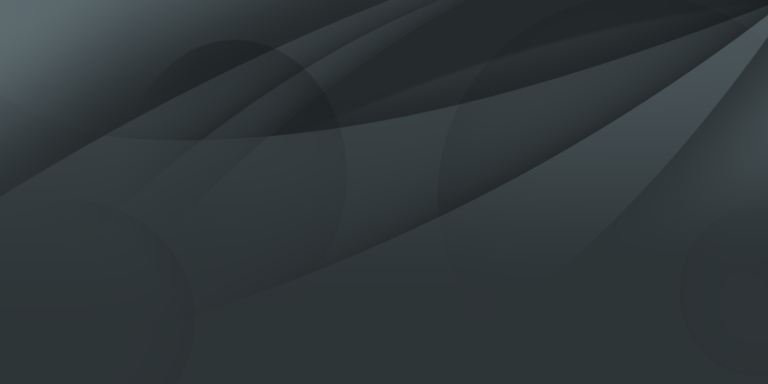
Write a Shadertoy shader that draws this background.

```glsl
// Dark slate backdrop of curved overlapping sheets, soft shadows and faint discs.

// Canvas units: height is 1, width is 2, origin at the lower left.
const vec3 SLATE_TINT = vec3(0.87, 1.0, 1.045);
const float BASE_SHADE = 0.207;
const float SHEET_SHADE = 0.265;
const float DEEP_SHADE = 0.168;
const float CORNER_GLOW = 0.22;
const float BLADE_GLOW = 0.14;
const float RIGHT_GLOW = 0.11;
const float FOLD_SHADOW = 0.32;
const float BLADE_SHADOW = 0.32;
const float OVAL_SHADOW = 0.18;
const float DISC_SHADOW = 0.08;

// Each curve: a start point and the cubic coefficients leaving it.
const vec2 RIDGE_START = vec2(0.0, 0.487);
const vec3 RIDGE_BEND = vec3(0.62, -0.113, 0.0);
const vec2 FOLD_START = vec2(0.56, 0.661);
const vec3 FOLD_BEND = vec3(0.75, -0.294, 0.0);
const vec2 CREASE_START = vec2(0.703, 0.648);
const vec3 CREASE_BEND = vec3(0.859, -0.327, 0.0);
const vec2 WING_START = vec2(0.86, 0.682);
const vec3 WING_BEND = vec3(0.433, -0.143, 0.0);
const vec2 SWOOSH_START = vec2(0.469, 0.635);
const vec3 SWOOSH_BEND = vec3(0.0, 0.2, -0.0327);
const vec2 BLADE_START = vec2(0.508, 0.18);
const vec3 BLADE_BEND = vec3(0.33, 0.1, 0.02);
const vec2 TAIL_START = vec2(1.458, 0.297);
const vec3 TAIL_BEND = vec3(0.85, 0.5, 0.0);

// Approximate signed distance to a cubic curve, positive above it.
float curveDistance(vec2 p, vec2 start, vec3 bend) {
    float u = p.x - start.x;
    float height = start.y + u * (bend.x + u * (bend.y + u * bend.z));
    float slope = bend.x + u * (2.0 * bend.y + 3.0 * u * bend.z);
    return (p.y - height) / sqrt(1.0 + slope * slope);
}

// Approximate signed distance to an ellipse, negative inside.
float ellipseDistance(vec2 p, vec2 center, vec2 radii) {
    return (length((p - center) / radii) - 1.0) * min(radii.x, radii.y);
}

// Smooth coverage of the positive side of an edge.
float cover(float d) {
    float softness = 1.0 / iResolution.y;
    return smoothstep(-softness, softness, d);
}

// Darkening that falls off above an edge.
float shadow(float d, float reach, float strength) {
    return 1.0 - strength * exp(-max(d, 0.0) / reach);
}

// Darkening inside a disc, strongest at its rim.
float rimShade(float d, float reach, float strength) {
    return 1.0 - strength * cover(-d) * exp(min(d, 0.0) / reach);
}

void mainImage(out vec4 fragColor, in vec2 fragCoord) {
    vec2 p = fragCoord / iResolution.y;
    p.x *= 2.0 * iResolution.y / iResolution.x;

    // Distances to all curves; the swoosh lifts at its left end
    float ridge = curveDistance(p, RIDGE_START, RIDGE_BEND);
    float fold = curveDistance(p, FOLD_START, FOLD_BEND);
    float crease = curveDistance(p, CREASE_START, CREASE_BEND);
    float wing = curveDistance(p, WING_START, WING_BEND);
    float lift = 0.7 * pow(max(SWOOSH_START.x - p.x, 0.0), 3.0);
    float swoosh = curveDistance(p - vec2(0.0, lift), SWOOSH_START, SWOOSH_BEND);
    float blade = curveDistance(p, BLADE_START, BLADE_BEND);
    float tail = curveDistance(p, TAIL_START, TAIL_BEND);

    // Glowing upper left corner, dark along the ridge
    float lowLeft = 0.03 * (1.0 - smoothstep(0.0, 0.4, p.x));
    float corner = DEEP_SHADE + lowLeft + CORNER_GLOW * smoothstep(-0.02, 0.38, ridge);
    corner *= 1.0 - 0.03 * cover(-swoosh);

    // Folded sheets below the ridge
    float sheet = mix(BASE_SHADE, SHEET_SHADE, smoothstep(0.1, 0.9, p.y));
    float depth = FOLD_SHADOW * smoothstep(0.35, 0.75, p.y);
    float folded = sheet * mix(1.0, shadow(fold, 0.05, depth), cover(fold));
    folded *= mix(1.0, shadow(crease, 0.05, depth), cover(crease) * cover(-fold));

    // Deep hollow with a wing catching light below it
    float wingShade = mix(0.18, 0.212, smoothstep(0.0, 0.1, swoosh));
    float wingEdge = smoothstep(-0.012, 0.004, -wing);
    float hollow = mix(DEEP_SHADE, wingShade, wingEdge);
    float upper = mix(folded, hollow, cover(-crease));
    upper *= shadow(swoosh, 0.05, 0.08);

    // Broad sheet under the swoosh lets the folds show through
    float lower = mix(sheet, folded, 0.4);
    float shade = mix(upper, lower, cover(-swoosh));
    shade = mix(corner, shade, cover(-ridge));

    // Blade sheet and its shadow, then the area right of the tail
    float bladeDepth = BLADE_SHADOW * smoothstep(0.3, 1.5, p.x);
    shade *= shadow(blade, 0.065, bladeDepth);
    float bladeShade = BASE_SHADE + BLADE_GLOW * smoothstep(0.2, 1.0, p.y);
    float rightGlow = smoothstep(-0.05, 0.2, -tail) * smoothstep(0.3, 0.75, p.y);
    float rightShade = BASE_SHADE + RIGHT_GLOW * rightGlow;
    bladeShade = mix(bladeShade, rightShade, cover(-tail));
    shade = mix(shade, bladeShade, cover(-blade));

    // Tall oval, fading out toward its left and bottom
    float oval = ellipseDistance(p, vec2(0.612, 0.544), vec2(0.292, 0.352));
    float ovalDepth = mix(0.06, OVAL_SHADOW, smoothstep(0.55, 0.85, p.y));
    ovalDepth *= smoothstep(0.15, 0.45, p.y) * smoothstep(0.28, 0.55, p.x);
    shade *= rimShade(oval, 0.3, ovalDepth);

    // Large disc on the right and two faint ones near the bottom corners
    float largeDisc = ellipseDistance(p, vec2(1.661, 0.492), vec2(0.521, 0.521));
    float largeDepth = mix(0.03, DISC_SHADOW, cover(blade)) * smoothstep(0.1, 0.4, p.y);
    shade *= rimShade(largeDisc, 0.14, largeDepth);
    float leftDisc = ellipseDistance(p, vec2(0.182, 0.167), vec2(0.325, 0.312));
    shade *= rimShade(leftDisc, 0.06, 0.05 * smoothstep(0.0, 0.4, p.x));
    float rightDisc = ellipseDistance(p, vec2(1.97, 0.24), vec2(0.20, 0.22));
    shade *= rimShade(rightDisc, 0.06, 0.035);

    fragColor = vec4(SLATE_TINT * shade, 1.0);
}
```
